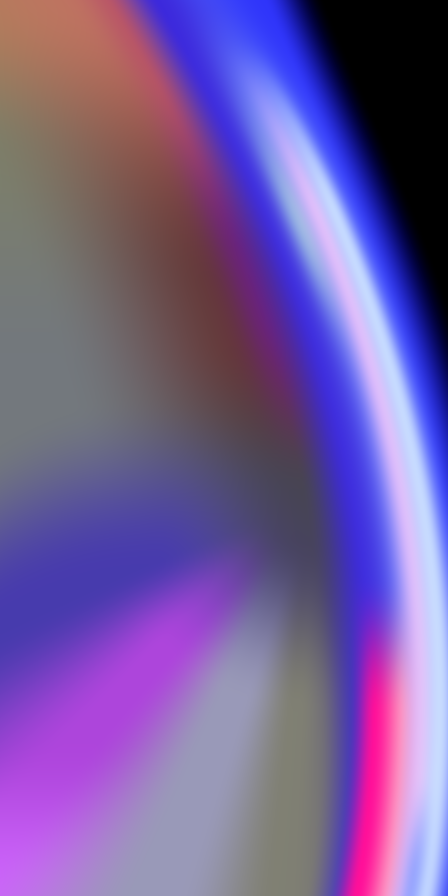
Reproduce this background procedurally as a Shadertoy shader.

```glsl
// A soft iridescent lens: a glowing curved rim over smoky grey, violet and black.

// Rim curve: x = RIM.x + RIM.y * t + RIM.z * t^2, with t measured down from the top
const vec3 RIM = vec3(0.48, 1.223, -0.778);
const vec2 FAN_PIVOT = vec2(0.70, 1.09);   // in canvas widths, y downward

const vec3 AMBER      = vec3(0.67, 0.51, 0.35);
const vec3 OLIVE      = vec3(0.49, 0.50, 0.41);
const vec3 SLATE      = vec3(0.45, 0.47, 0.49);
const vec3 ROSE       = vec3(0.75, 0.45, 0.38);
const vec3 BROWN      = vec3(0.39, 0.21, 0.21);
const vec3 CHARCOAL   = vec3(0.28, 0.27, 0.31);
const vec3 INDIGO     = vec3(0.28, 0.23, 0.68);
const vec3 ORCHID     = vec3(0.68, 0.27, 0.86);
const vec3 LAVENDER   = vec3(0.60, 0.60, 0.72);
const vec3 SAGE       = vec3(0.50, 0.50, 0.45);
const vec3 DUSK       = vec3(0.34, 0.31, 0.50);
const vec3 PINK_EDGE  = vec3(0.72, 0.31, 0.41);
const vec3 PLUM_EDGE  = vec3(0.42, 0.12, 0.53);
const vec3 DEEP_BLUE  = vec3(0.23, 0.15, 0.86);
const vec3 ROYAL_BLUE = vec3(0.18, 0.20, 0.98);
const vec3 SKY        = vec3(0.44, 0.56, 1.00);
const vec3 MINT       = vec3(0.66, 0.82, 0.86);
const vec3 HOT_PINK   = vec3(1.00, 0.06, 0.60);
const vec3 CORAL      = vec3(1.00, 0.55, 0.70);
const vec3 PALE_PINK  = vec3(0.95, 0.76, 0.98);
const vec3 ICE        = vec3(0.82, 0.91, 1.00);

float bell(float x, float center, float width) {
    float k = (x - center) / width;
    return exp(-k * k);
}

// Smoky body with a blue dome and a fan of coloured streaks
vec3 interior(vec2 q, float t, float d) {
    vec3 col = mix(AMBER, OLIVE, smoothstep(0.0, 0.17, t));
    col = mix(col, SLATE, smoothstep(0.12, 0.42, t));

    vec3 shade = mix(ROSE, BROWN, smoothstep(0.0, 0.32, t));
    shade = mix(shade, CHARCOAL, smoothstep(0.38, 0.55, t));
    col = mix(col, shade, smoothstep(-0.72, -0.26, d));

    float dome = q.y - 0.9 * (q.x - 0.33) * (q.x - 0.33);
    float blue = smoothstep(0.88, 1.27, dome);
    col = mix(col, INDIGO, blue * (1.0 - 0.75 * smoothstep(0.35, 0.68, q.x)));

    vec2 arm = vec2(FAN_PIVOT.x - q.x, q.y - FAN_PIVOT.y);
    float angle = atan(arm.y, arm.x);
    float reach = smoothstep(0.12, 0.5, length(arm));
    vec3 streak = ORCHID + 0.12 * smoothstep(1.65, 2.0, q.y);
    streak = mix(streak, LAVENDER, smoothstep(0.86, 1.16, angle));
    streak = mix(streak, SAGE, smoothstep(1.25, 1.48, angle));
    streak = mix(streak, DUSK, smoothstep(1.50, 1.78, angle));
    return mix(col, streak, reach * smoothstep(0.43, 0.80, angle));
}

// Layers of light across the rim, from its inner fringe to its bright core
vec3 addRim(vec3 col, float t, float d) {
    vec3 fringe = mix(PINK_EDGE, PLUM_EDGE, smoothstep(0.08, 0.28, t));
    float fringeFade = 1.0 - smoothstep(0.35, 0.55, t);
    col = mix(col, fringe, 0.8 * fringeFade * bell(d, -0.225, 0.06));

    vec3 blue = mix(DEEP_BLUE, ROYAL_BLUE, smoothstep(-0.12, 0.06, d));
    col = mix(col, blue, smoothstep(-0.245, -0.125, d));

    float skyFade = mix(0.25, 0.9, smoothstep(0.0, 0.15, t));
    col = mix(col, SKY, skyFade * bell(d, -0.015, 0.075));
    col = mix(col, MINT, 0.75 * bell(t, 0.25, 0.10) * bell(d, -0.065, 0.035));

    // Hot pink flare low on the inner side
    vec3 flare = mix(HOT_PINK, CORAL, smoothstep(-0.13, -0.05, d));
    float flareShape = smoothstep(-0.185, -0.125, d + 0.03 * (t - 0.9))
                     * (1.0 - smoothstep(-0.07, 0.01, d));
    col = mix(col, flare, flareShape * smoothstep(0.64, 0.80, t));

    // Pale core: pink inside, icy outside
    float core = smoothstep(0.04, 0.24, t);
    float width = mix(0.032, 0.044, t);
    col = mix(col, PALE_PINK, 0.85 * core * bell(d, -0.018, width));
    col = mix(col, ICE, 0.85 * core * bell(d, 0.022, width * 0.8));
    col = mix(col, SKY, 0.6 * smoothstep(0.86, 0.98, t) * bell(d, -0.01, 0.025));
    return col;
}

void mainImage(out vec4 fragColor, in vec2 fragCoord) {
    vec2 p = fragCoord / iResolution.xy;
    float t = 1.0 - p.y;
    vec2 q = vec2(p.x, 2.0 * t);
    float d = p.x - (RIM.x + t * (RIM.y + t * RIM.z));

    vec3 col = addRim(interior(q, t, d), t, d);

    // Fall into black beyond the rim; blue lingers longest
    float spread = 0.05 * exp(-9.0 * t);
    vec3 fadeEnd = vec3(0.165, 0.165, 0.195) + spread;
    col *= 1.0 - smoothstep(vec3(0.06 + spread), fadeEnd, vec3(d));

    fragColor = vec4(clamp(col, 0.0, 1.0), 1.0);
}
```
